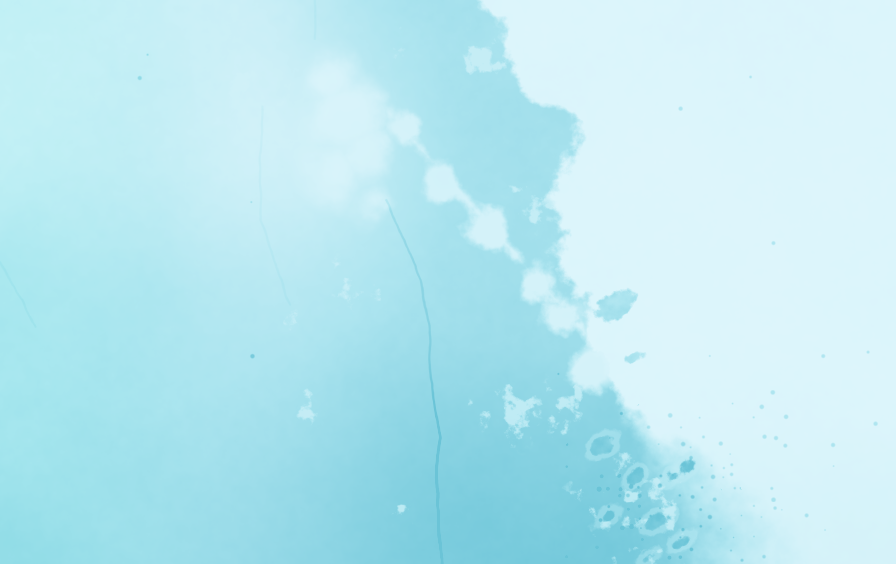
Reproduce this texture procedurally as a WebGL 2 fragment shader.

```glsl
#version 300 es
precision highp float;
uniform vec2 u_resolution;
out vec4 outColor;

#define DEEP vec3(0.42, 0.77, 0.845)
#define MID vec3(0.675, 0.895, 0.938)
#define PALE vec3(0.885, 0.968, 0.99)
#define EDGE_ROUGHNESS 0.075
#define BLOB_ROUGHNESS 0.055
#define CLOUDINESS 0.16
#define GRAIN 0.05
#define CRACK_WIDTH 0.0016
#define SPECK_CELLS 55.0

// Shore of the pale field, from top to bottom
const vec2 SHORE[13] = vec2[13](
  vec2(0.85, 1.01), vec2(0.90, 0.917), vec2(0.94, 0.83), vec2(1.025, 0.785),
  vec2(1.0, 0.73), vec2(0.97, 0.65), vec2(0.988, 0.556), vec2(1.02, 0.48),
  vec2(1.055, 0.36), vec2(1.10, 0.285), vec2(1.17, 0.215), vec2(1.24, 0.12),
  vec2(1.29, -0.01));
// Pale blobs: centre and radius
const vec3 BLOBS[12] = vec3[12](
  vec3(0.588, 0.855, 0.045), vec3(0.616, 0.793, 0.066), vec3(0.645, 0.725, 0.056),
  vec3(0.60, 0.70, 0.05), vec3(0.665, 0.645, 0.028), vec3(0.713, 0.773, 0.024),
  vec3(0.785, 0.686, 0.032), vec3(0.872, 0.593, 0.034), vec3(0.955, 0.508, 0.028),
  vec3(1.0, 0.438, 0.026), vec3(1.043, 0.343, 0.038), vec3(1.075, 0.40, 0.03));
// Dark pits: centre, radius and tone
const vec4 PITS[9] = vec4[9](
  vec4(1.076, 0.081, 0.016, 0.0), vec4(1.194, 0.155, 0.014, 0.0),
  vec4(1.13, 0.153, 0.01, 0.05), vec4(1.163, 0.076, 0.015, 0.05),
  vec4(1.207, 0.035, 0.009, 0.05), vec4(1.147, 0.008, 0.012, 0.1),
  vec4(1.095, 0.459, 0.03, 0.4), vec4(1.126, 0.368, 0.014, 0.45),
  vec4(1.07, 0.211, 0.01, 0.15));
// Clusters of light flecks: centre and radius
const vec3 FLECKS[11] = vec3[11](
  vec3(0.888, 0.277, 0.06), vec3(0.517, 0.426, 0.022), vec3(0.548, 0.281, 0.028),
  vec3(0.864, 0.897, 0.045), vec3(0.713, 0.095, 0.022), vec3(0.702, 0.928, 0.028),
  vec3(0.64, 0.504, 0.05), vec3(0.96, 0.65, 0.05), vec3(0.434, 0.845, 0.03),
  vec3(1.13, 0.1, 0.1), vec3(1.01, 0.28, 0.05));
const vec2 CRACK[9] = vec2[9](
  vec2(0.686, 0.645), vec2(0.713, 0.587), vec2(0.744, 0.504), vec2(0.76, 0.421),
  vec2(0.769, 0.298), vec2(0.781, 0.225), vec2(0.775, 0.153), vec2(0.779, 0.07),
  vec2(0.783, -0.01));

float hash(vec2 p) {
  vec3 q = fract(vec3(p.xyx) * 0.1031);
  q += dot(q, q.yzx + 33.33);
  return fract((q.x + q.y) * q.z);
}

float noise(vec2 p) {
  vec2 i = floor(p), f = fract(p);
  f = f * f * (3.0 - 2.0 * f);
  return mix(mix(hash(i), hash(i + vec2(1, 0)), f.x),
             mix(hash(i + vec2(0, 1)), hash(i + vec2(1, 1)), f.x), f.y);
}

// Fractal noise centred on zero
float fbm(vec2 p) {
  float sum = 0.0, amp = 0.5;
  for (int i = 0; i < 5; i++) {
    sum += amp * (noise(p) - 0.5);
    p = mat2(1.6, 1.2, -1.2, 1.6) * p + 7.3;
    amp *= 0.5;
  }
  return sum;
}

float segment(vec2 p, vec2 a, vec2 b) {
  vec2 d = b - a;
  return length(p - a - d * clamp(dot(p - a, d) / dot(d, d), 0.0, 1.0));
}

float stroke(float d, float width) {
  return 1.0 - smoothstep(width * 0.4, width + 1.0 / u_resolution.y, d);
}

void main() {
  vec2 p = gl_FragCoord.xy / u_resolution.y;
  p.x *= 1.59 * u_resolution.y / u_resolution.x;
  float cloud = fbm(p * 4.0 + 3.0), rough = fbm(p * 17.0), fine = fbm(p * 60.0 + 11.0);

  // Soft wash: bright on the left, deepening to the centre and the bottom
  float left = mix(0.36, 0.76, smoothstep(-0.1, 1.0, p.y));
  float centre = 0.07 + 0.30 * smoothstep(0.0, 0.5, p.y) + 0.08 * p.y;
  float inward = smoothstep(mix(0.25, 0.42, p.y), mix(0.98, 0.74, p.y), p.x + 0.15 * cloud);
  float tone = mix(left, centre, inward) + CLOUDINESS * cloud + GRAIN * fine;
  tone += 0.2 * exp(-dot(p - vec2(0.58, 0.72), p - vec2(0.58, 0.72)) * 22.0);

  // Light flecks in clusters
  float cluster = 0.0;
  for (int i = 0; i < 11; i++) {
    vec2 q = (p - FLECKS[i].xy) / FLECKS[i].z;
    cluster = max(cluster, exp(-dot(q, q)));
  }
  float fleck = smoothstep(0.0, 0.16, fbm(p * 42.0 + 5.0) - 0.24 + 0.27 * cluster);
  tone = mix(tone, 0.85, 0.7 * fleck * smoothstep(0.05, 0.4, cluster));

  // Pale field with a ragged shore that softens at the bottom
  float shoreX = SHORE[0].x;
  for (int i = 0; i < 12; i++) {
    vec2 a = SHORE[i], b = SHORE[i + 1];
    if (p.y <= a.y) shoreX = mix(a.x, b.x, clamp((a.y - p.y) / (a.y - b.y), 0.0, 1.0));
  }
  float shore = p.x - shoreX + EDGE_ROUGHNESS * (rough + 0.5 * fine);
  float softness = mix(0.16, 0.012, smoothstep(0.03, 0.32, p.y));
  float field = smoothstep(-softness, softness, shore);
  float fieldTone = 0.94 + 0.06 * cloud + 0.02 * fine - 0.05 * smoothstep(0.35, 0.0, p.y);
  tone = mix(tone, fieldTone, field);

  // Pale blobs and the streak running through the tail
  float blob = segment(p, vec2(0.69, 0.80), vec2(1.19, 0.24)) - 0.003;
  for (int i = 0; i < 12; i++) blob = min(blob, length(p - BLOBS[i].xy) - BLOBS[i].z);
  blob += BLOB_ROUGHNESS * (rough + 0.4 * fine);
  float bodySoft = mix(0.035, 0.011, smoothstep(0.62, 0.74, p.x));
  tone = mix(tone, max(tone, 0.91 + 0.12 * cloud), 0.93 * smoothstep(bodySoft, -bodySoft, blob));

  // Main crack, faint above and stronger below, with hairlines beside it
  vec2 w = p + 0.009 * vec2(rough, fine);
  float crack = 1.0;
  for (int i = 0; i < 8; i++) crack = min(crack, segment(w, CRACK[i], CRACK[i + 1]));
  tone -= mix(0.4, 0.2, smoothstep(0.18, 0.4, p.y)) * stroke(crack, CRACK_WIDTH);
  float hair = min(segment(w, vec2(0.465, 0.81), vec2(0.46, 0.61)),
                   segment(w, vec2(0.46, 0.61), vec2(0.515, 0.46)));
  hair = min(hair, segment(w, vec2(0.0, 0.535), vec2(0.065, 0.42)));
  hair = min(hair, segment(w, vec2(0.562, 1.01), vec2(0.558, 0.93)));
  tone -= 0.08 * stroke(hair, CRACK_WIDTH);

  // Dark pits with ragged tilted outlines
  for (int i = 0; i < 9; i++) {
    vec2 q = mat2(0.8, -0.6, 0.6, 0.8) * (p - PITS[i].xy);
    float d = length(q * vec2(0.8, 1.5)) - PITS[i].z + 0.045 * rough + 0.025 * fine;
    tone = mix(tone, max(tone, 0.75), 0.35 * smoothstep(0.012, 0.004, abs(d - 0.008)));
    tone = mix(tone, PITS[i].w + 0.3 * fine, 0.9 * smoothstep(0.004, -0.004, d));
  }

  // Scattered dark specks around the lower shore
  vec2 cell = floor(p * SPECK_CELLS);
  vec2 spot = 0.25 + 0.5 * vec2(hash(cell + 3.1), hash(cell + 8.7));
  float size = 0.05 + 0.17 * hash(cell + 21.0);
  vec2 away = (p - vec2(1.2, 0.10)) / vec2(0.16, 0.13);
  float density = 0.4 * exp(-dot(away, away)) + 0.02 * smoothstep(1.1, 1.25, p.x) * smoothstep(0.5, 0.3, p.y);
  float speck = smoothstep(size + 0.1, size - 0.1, length(fract(p * SPECK_CELLS) - spot));
  tone -= 0.42 * speck * step(hash(cell + 40.0), density);

  tone = clamp(tone, 0.0, 1.0);
  vec3 color = mix(mix(DEEP, MID, tone * 2.0), mix(MID, PALE, tone * 2.0 - 1.0), step(0.5, tone));
  color += vec3(-0.025, 0.008, -0.004) * smoothstep(0.5, 0.0, p.x);
  outColor = vec4(color, 1.0);
}
```
